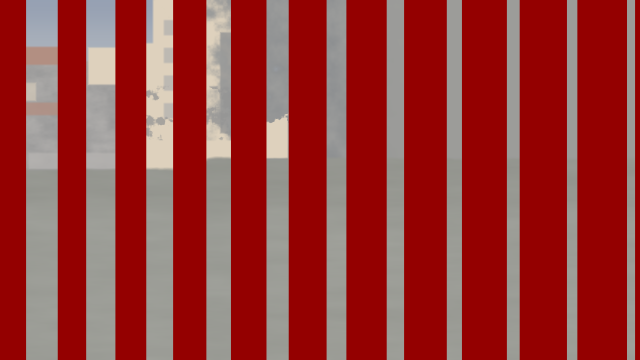
A WebGL 1 fragment shader for this pattern:

```glsl
precision highp float;

uniform vec2 u_resolution;

float hash(vec2 p) {
  return fract(sin(dot(p, vec2(41.3, 289.1))) * 4375.85);
}

float noise(vec2 p) {
  vec2 i = floor(p);
  vec2 f = fract(p);
  f = f * f * (3.0 - 2.0 * f);
  return mix(mix(hash(i), hash(i + vec2(1.0, 0.0)), f.x),
             mix(hash(i + vec2(0.0, 1.0)), hash(i + 1.0), f.x), f.y);
}

float fbm(vec2 p) {
  float sum = 0.0;
  float gain = 0.5;
  for (int i = 0; i < 4; i++) {
    sum += gain * noise(p);
    p = p * 2.03 + 7.1;
    gain *= 0.5;
  }
  return sum;
}

// Soft mask of the rectangle between two corners
float box(vec2 p, vec2 low, vec2 high) {
  vec2 d = max(low - p, p - high);
  return 1.0 - smoothstep(-0.004, 0.004, max(d.x, d.y));
}

vec3 fadedScene(vec2 p) {
  vec3 cream = vec3(0.87, 0.82, 0.74);
  vec3 terracotta = vec3(0.70, 0.56, 0.51);
  vec3 pale = vec3(0.71, 0.70, 0.69);
  vec3 shade = vec3(0.58, 0.58, 0.58);

  // Lawn with faint horizontal streaks
  float streak = fbm(p * vec2(5.0, 32.0)) - 0.47;
  vec3 lawn = vec3(0.61, 0.615, 0.59) + 0.045 * streak;
  lawn -= 0.025 * smoothstep(0.38, 0.48, p.y);

  // Sky and the low tiled building on the left
  vec3 color = mix(vec3(0.66, 0.69, 0.73), vec3(0.59, 0.63, 0.70), smoothstep(0.86, 1.0, p.y));
  float grain = fbm(p * vec2(22.0, 34.0));
  color = mix(color, mix(shade, pale, grain), box(p, vec2(-0.1, 0.5), vec2(0.40, 0.83)));
  color = mix(color, terracotta, box(p, vec2(-0.1, 0.82), vec2(0.17, 0.87)));
  color = mix(color, terracotta, 0.8 * box(p, vec2(-0.1, 0.68), vec2(0.17, 0.715)));
  color = mix(color, cream, 0.55 * box(p, vec2(0.06, 0.72), vec2(0.10, 0.77)));

  // Sunlit blocks with rows of windows
  color = mix(color, cream, box(p, vec2(0.245, 0.765), vec2(0.33, 0.868)));
  color = mix(color, cream, box(p, vec2(0.425, 0.5), vec2(0.70, 1.1)));
  color = mix(color, cream, box(p, vec2(0.40, 0.5), vec2(0.50, 0.88)));
  float windows = smoothstep(0.35, 0.55, abs(fract(p.y * 13.0) - 0.5) * 2.0);
  color = mix(color, pale, 0.8 * windows * box(p, vec2(0.455, 0.66), vec2(0.485, 0.95)));
  color = mix(color, shade, 0.8 * box(p, vec2(0.612, 0.63), vec2(0.72, 0.91)));

  // Ragged trees covering the right side
  float leaves = fbm(p * 26.0 + 3.0);
  float cover = smoothstep(0.53, 0.72, p.x + 0.35 * (leaves - 0.5) + 0.5 * max(p.y - 0.88, 0.0));
  vec3 foliage = mix(vec3(0.54, 0.55, 0.56), vec3(0.63, 0.63, 0.62), leaves);
  foliage = mix(foliage, vec3(0.61, 0.61, 0.60), smoothstep(0.90, 1.15, p.x));
  color = mix(color, foliage, cover);
  float twigs = smoothstep(0.53, 0.64, fbm(p * 30.0 + 19.0));
  color = mix(color, shade, 0.75 * twigs * box(p, vec2(0.39, 0.61), vec2(0.66, 0.76)));

  // Bright wall and parked shapes along the ground
  float wallTop = 0.61 + 0.13 * smoothstep(0.68, 0.78, p.x) * leaves;
  color = mix(color, cream, box(p, vec2(0.41, 0.56), vec2(0.80, wallTop)));
  color = mix(color, pale, 0.75 * box(p, vec2(0.08, 0.53), vec2(0.40, 0.575)));
  color = mix(color, cream, 0.8 * box(p, vec2(0.41, 0.53), vec2(0.465, 0.58)));

  float horizon = 0.53 + 0.03 * smoothstep(0.50, 0.60, p.x) + 0.01 * (grain - 0.5);
  return mix(lawn, color, smoothstep(-0.006, 0.006, p.y - horizon));
}

// Signed distance to bars that widen from left to right
float barDistance(float x) {
  float period = 0.1604;
  float index = floor(x / period);
  float local = x - index * period;
  float width = 0.0725 + 0.0065 * index;
  if (local < width) return max(-local, local - width);
  return min(local - width, period - local);
}

void main() {
  vec2 p = gl_FragCoord.xy / u_resolution.y;
  float pixel = 1.0 / u_resolution.y;
  float d = barDistance(p.x);

  vec3 red = vec3(0.58, 0.0, 0.0);
  float bar = 1.0 - smoothstep(-0.5 * pixel, 0.6 * pixel, d);
  gl_FragColor = vec4(mix(fadedScene(p), red, bar), 1.0);
}
```
